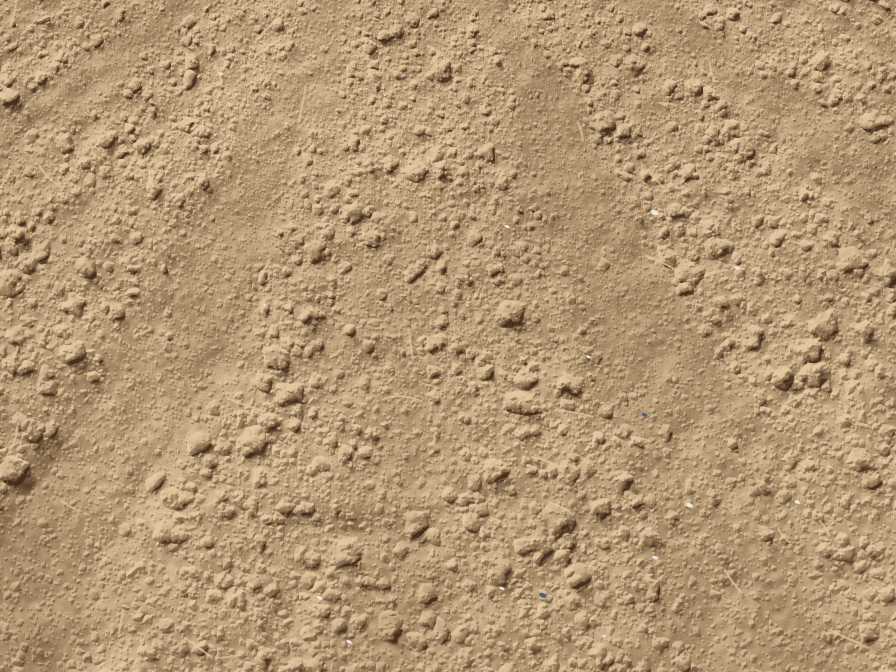
Reproduce this texture procedurally as a Shadertoy shader.

```glsl
// Dry ploughed soil: beds of loose clods between smoother wheel tracks that
// converge on a point above the canvas. Log-polar coordinates shrink the clods
// with distance; their height field is lit from the upper left, with shadows.

#define LANE_VANISH vec2(0.634, 1.243)
#define CLOD_VANISH vec2(0.634, 1.60)
#define LANE_PERIOD 0.90
#define LANE_OFFSET 0.50
#define TO_LIGHT vec2(-0.53, 0.85)
#define RELIEF 0.42
#define SHADOW 0.40
#define BASE_TONE 0.735
#define SOIL_DARK vec3(0.27, 0.18, 0.11)
#define SOIL_MID vec3(0.66, 0.55, 0.41)
#define SOIL_LIGHT vec3(0.89, 0.78, 0.63)
#define STRAW vec3(0.88, 0.79, 0.63)

vec3 hash3(vec2 c) {
    vec3 v = fract(c.xyx * vec3(0.1031, 0.1030, 0.0973));
    v += dot(v, v.yxz + 33.33);
    return fract((v.xxy + v.yzz) * v.zyx);
}

float noise(vec2 p) {
    vec2 i = floor(p), f = fract(p);
    f = f * f * (3.0 - 2.0 * f);
    float low = mix(hash3(i).x, hash3(i + vec2(1, 0)).x, f.x);
    float high = mix(hash3(i + vec2(0, 1)).x, hash3(i + vec2(1, 1)).x, f.x);
    return mix(low, high, f.y);
}

float fbm(vec2 p) {
    float sum = 0.0, amp = 0.5;
    for (int i = 0; i < 4; i++) {
        sum += amp * noise(p);
        p = mat2(1.6, 1.2, -1.2, 1.6) * p + 7.3;
        amp *= 0.5;
    }
    return sum;
}

// 0 on the smooth tracks, 1 on the cloddy beds.
float roughness(vec2 p) {
    vec2 d = p - LANE_VANISH;
    vec2 road = vec2(-d.x / d.y, log(-d.y));
    float wobble = 0.14 * (noise(road * vec2(2.0, 3.0) + 4.0) - 0.5);
    float lane = abs(fract((road.x + LANE_OFFSET + wobble) / LANE_PERIOD + 0.5) - 0.5);
    float bed = smoothstep(0.06, 0.20, lane) - 0.40 * smoothstep(0.36, 0.5, lane);
    return clamp(bed + 0.9 * (fbm(road * vec2(6.0, 4.0)) - 0.47), 0.0, 1.0);
}

// Log-polar position that shrinks the clods with distance.
vec2 clodSpace(vec2 p) {
    vec2 d = p - CLOD_VANISH;
    return vec2(atan(d.x, -d.y), log(length(d)));
}

// Height of one scattered layer of tilted, blocky lumps.
float clods(vec2 q, float scale, float density) {
    vec2 g = q * scale;
    g += 0.25 * vec2(noise(g * 3.0), noise(g * 3.0 + 19.0));
    vec2 cell = floor(g);
    float top = 0.0;
    for (int j = -1; j <= 1; j++)
    for (int i = -1; i <= 1; i++) {
        vec2 c = cell + vec2(i, j);
        vec3 h = hash3(c + scale);
        vec3 k = hash3(c + scale + 57.0);
        float radius = mix(0.22, 0.55, k.x * k.x) * smoothstep(0.0, 0.15, density - h.z);
        vec2 d = g - c - 0.15 - 0.7 * h.xy;
        float a = 6.2832 * k.y;
        d = mat2(cos(a), sin(a), -sin(a), cos(a)) * d * vec2(1.0, 0.8 + 0.5 * k.z);
        float dist = 0.6 * length(d) + 0.45 * max(abs(d.x), abs(d.y));
        float lump = radius - dist * dist / max(radius, 0.01);
        top = max(top, lump + 0.5 * (k.z - 0.5) * d.x * clamp(lump * 8.0, 0.0, 1.0));
    }
    return top / scale;
}

float soilHeight(vec2 p) {
    vec2 q = clodSpace(p);
    float rough = roughness(p);
    float ridge = 0.016 * smoothstep(0.1, 0.9, LANE_VANISH.y - p.y);
    float h = ridge * rough + 0.012 * noise(q * 30.0);
    h += clods(q, 13.0, 0.16 * rough);
    h += clods(q, 29.0, 0.06 + 0.44 * rough);
    h += clods(q, 56.0, 0.15 + 0.62 * rough);
    h += 0.9 * clods(q, 108.0, 0.45 + 0.40 * rough);
    h += 0.8 * clods(q, 190.0, 0.80);
    h += 0.0025 * noise(q * 130.0);
    return h * length(p - CLOD_VANISH);
}

// Coverage of thin, slightly bent straws.
float straws(vec2 p, float edge) {
    vec2 g = p * 9.0, cell = floor(g);
    float cover = 0.0;
    for (int j = -1; j <= 1; j++)
    for (int i = -1; i <= 1; i++) {
        vec2 c = cell + vec2(i, j);
        vec3 h = hash3(c + 211.0), k = hash3(c + 305.0);
        float a = 6.2832 * k.x, len = mix(0.08, 0.26, k.y);
        vec2 d = mat2(cos(a), sin(a), -sin(a), cos(a)) * (g - c - h.xy);
        d.y += (k.z - 0.5) * 2.0 * d.x * d.x;
        float dist = length(vec2(max(abs(d.x) - len, 0.0), d.y)) / 9.0;
        cover = max(cover, step(h.z, 0.32) * (1.0 - smoothstep(0.0006, 0.0012 + edge, dist)));
    }
    return cover;
}

void mainImage(out vec4 fragColor, in vec2 fragCoord) {
    vec2 p = fragCoord / iResolution.y;
    float edge = 1.0 / iResolution.y, size = length(p - CLOD_VANISH);

    // Slope towards the light, and shade cast by taller soil nearby.
    float here = soilHeight(p), nearStep = 0.007 * size, farStep = 0.018 * size;
    float lit = (here - soilHeight(p + TO_LIGHT * 0.0029)) / 0.0029;
    float shade = max((soilHeight(p + TO_LIGHT * nearStep) - here) / nearStep - 0.45, 0.0);
    shade = max(shade, (soilHeight(p + TO_LIGHT * farStep) - here) / farStep - 0.35);

    // Bright faces saturate sooner than dark ones.
    float tone = BASE_TONE + RELIEF * lit / (1.0 + (lit > 0.0 ? 1.3 : 0.7) * abs(lit));
    tone -= min(SHADOW * shade, 0.38);
    tone += 0.22 * (fbm(p * 5.0 + 31.0) - 0.47) + 0.05 * (roughness(p) - 0.5);
    tone += 0.12 * (noise(clodSpace(p) * 170.0) - 0.5);
    tone = clamp(tone, 0.0, 1.0);
    vec3 color = mix(SOIL_DARK, SOIL_MID, min(tone / 0.66, 1.0));
    color = mix(color, SOIL_LIGHT, clamp((tone - 0.66) / 0.34, 0.0, 1.0));
    color = mix(color, STRAW, 0.7 * straws(p, edge));

    // Rare scraps: mostly white, a few blue or red.
    vec2 cell = floor(p * 14.0);
    vec3 h = hash3(cell + 401.0), k = hash3(cell + 77.0);
    vec2 d = fract(p * 14.0) - 0.25 - 0.5 * h.xy;
    float scrap = length(vec2(d.x + 0.6 * d.y, d.y * 1.4)) / 14.0 - mix(0.002, 0.006, k.x);
    vec3 tint = k.y < 0.7 ? vec3(0.92, 0.91, 0.88)
              : k.y < 0.85 ? vec3(0.30, 0.37, 0.47) : vec3(0.68, 0.32, 0.26);
    color = mix(color, tint, step(h.z, 0.05) * (1.0 - smoothstep(-edge, edge, scrap)));
    fragColor = vec4(color, 1.0);
}
```
